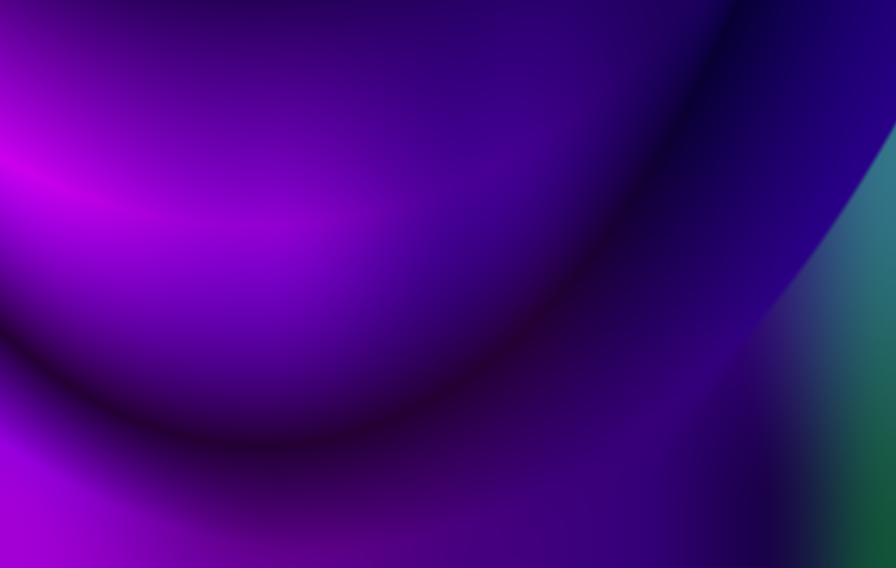
Reproduce this background procedurally as a Shadertoy shader.

```glsl
// Draws nested violet folds of soft light with a teal glow at the lower right.

const float ASPECT = 1.58;

// Height of a bowl-shaped curve with its lowest point at "base".
float bowl(float x, vec2 base, float bend, float flare) {
    float d2 = (x - base.x) * (x - base.x);
    return base.y + d2 * (bend + flare * d2);
}

// Smooth blend through four colours placed at the given stops.
vec3 ramp(float x, vec4 stops, vec3 a, vec3 b, vec3 c, vec3 d) {
    vec3 col = mix(a, b, smoothstep(stops.x, stops.y, x));
    col = mix(col, c, smoothstep(stops.y, stops.z, x));
    return mix(col, d, smoothstep(stops.z, stops.w, x));
}

// Blend two colours with a separate falloff for each channel.
vec3 blendChannels(vec3 a, vec3 b, float t, vec3 falloff) {
    return mix(a, b, pow(vec3(clamp(t, 0.0001, 1.0)), falloff));
}

// Upper folds: bright ridge, dark valley, then the outer rim.
vec3 foldColor(vec2 p, float ridgeY, float valleyY, float rimY, vec3 rim) {
    vec3 ridge = ramp(p.x, vec4(0.0, 0.45, 0.85, 1.22),
        vec3(0.80, 0.0, 0.93), vec3(0.58, 0.0, 0.82),
        vec3(0.28, 0.0, 0.58), vec3(0.12, 0.0, 0.36));
    vec3 shade = mix(vec3(0.15, 0.0, 0.34), vec3(0.11, 0.0, 0.35),
        smoothstep(0.3, 1.2, p.x));
    vec3 valley = mix(vec3(0.14, 0.0, 0.20), vec3(0.03, 0.0, 0.20),
        smoothstep(0.9, 1.3, p.x));

    if (p.y > ridgeY) {
        float rise = (p.y - ridgeY) / 0.40;
        return blendChannels(ridge, shade, rise, vec3(0.9, 1.0, 1.2));
    }
    if (p.y > valleyY) {
        float drop = (ridgeY - p.y) / max(ridgeY - valleyY, 0.02);
        return blendChannels(ridge, valley, drop, vec3(1.0, 1.0, 1.8));
    }
    float drop = (valleyY - p.y) / max(valleyY - rimY, 0.02);
    return blendChannels(valley, rim, drop, vec3(1.2, 1.0, 0.9));
}

// Backdrop below the rim: magenta to indigo, then teal on the right.
vec3 backdropColor(vec2 p) {
    vec3 violet = ramp(p.x, vec4(0.0, 0.41, 0.85, 1.20),
        vec3(0.64, 0.0, 0.84), vec3(0.45, 0.0, 0.66),
        vec3(0.27, 0.0, 0.50), vec3(0.20, 0.0, 0.47));
    float dusk = smoothstep(1.10, 1.38, p.x) * (1.0 - smoothstep(0.1, 0.5, p.y));
    violet = mix(violet, vec3(0.10, 0.0, 0.28), dusk);

    vec3 teal = mix(vec3(0.07, 0.33, 0.22), vec3(0.20, 0.46, 0.54),
        smoothstep(0.0, 0.75, p.y));
    float glowStart = mix(1.33, 1.27, smoothstep(0.1, 0.5, p.y));
    return mix(violet, teal, smoothstep(glowStart, ASPECT, p.x));
}

void mainImage(out vec4 fragColor, in vec2 fragCoord) {
    vec2 p = fragCoord / iResolution.xy * vec2(ASPECT, 1.0);

    // Curves that separate the folds
    float ridgeY = bowl(p.x, vec2(0.453, 0.603), 0.535, 0.26);
    float valleyY = bowl(p.x, vec2(0.463, 0.214), 0.89, 0.31);
    float rimY = bowl(p.x, vec2(0.555, 0.033), 0.583, 0.13);

    vec3 rim = ramp(p.x, vec4(0.0, 0.50, 1.10, 1.50),
        vec3(0.58, 0.0, 0.87), vec3(0.36, 0.0, 0.52),
        vec3(0.22, 0.0, 0.47), vec3(0.16, 0.0, 0.53));
    vec3 folds = foldColor(p, ridgeY, valleyY, rimY, rim);

    // The rim is hazy on the left and crisp against the teal
    float haze = mix(0.12, 0.018, smoothstep(1.15, 1.36, p.x));
    float below = smoothstep(-0.3 * haze, haze, rimY - p.y);
    fragColor = vec4(mix(folds, backdropColor(p), below), 1.0);
}
```
